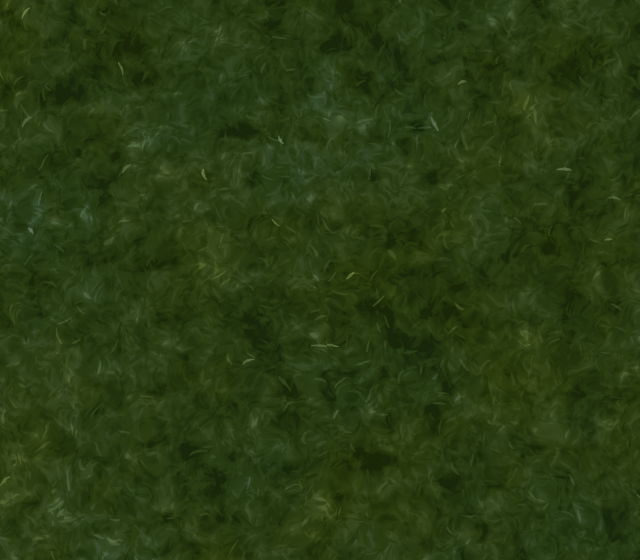
Give the GLSL for this texture, as a Shadertoy shader.

```glsl
// Dense dark green lawn: matted short blades, shadowed gaps and sparse pale glints.

const vec3 SHADOW = vec3(0.095, 0.152, 0.035);
const vec3 DEEP   = vec3(0.130, 0.200, 0.048);
const vec3 GRASS  = vec3(0.162, 0.236, 0.068);
const vec3 PALE   = vec3(0.205, 0.278, 0.120);
const vec3 GLINT  = vec3(0.300, 0.380, 0.205);
const vec3 STRAW  = vec3(0.460, 0.530, 0.340);

vec3 hash3(vec2 p) {
    vec3 q = fract(p.xyx * vec3(0.1031, 0.1030, 0.0973));
    q += dot(q, q.yxz + 33.33);
    return fract((q.xxy + q.yzz) * q.zyx);
}

float noise(vec2 p) {
    vec2 i = floor(p), f = fract(p);
    f = f * f * (3.0 - 2.0 * f);
    float low  = mix(hash3(i).x, hash3(i + vec2(1, 0)).x, f.x);
    float high = mix(hash3(i + vec2(0, 1)).x, hash3(i + vec2(1, 1)).x, f.x);
    return mix(low, high, f.y);
}

vec2 rotate(vec2 p, float a) {
    float c = cos(a), s = sin(a);
    return vec2(c * p.x - s * p.y, s * p.x + c * p.y);
}

// Noise on a turned grid, centred on zero
float grain(vec2 p, float scale, float turn) {
    return noise(rotate(p, turn) * scale + turn * 37.0) - 0.5;
}

// Coverage of one tapered, slightly bent blade lying along x
float blade(vec2 p, float halfLength, float halfWidth) {
    float along = p.x / halfLength;
    p.y += 0.12 * halfLength * along * along;
    float width = halfWidth * (1.15 - 0.6 * abs(along));
    float d = length(vec2(max(abs(p.x) - halfLength, 0.0), p.y)) - width;
    return 1.0 - smoothstep(-0.5 * halfWidth, 0.7 * halfWidth, d);
}

// Scattered blades: x = coverage, y = random tone, z = random hue
vec3 bladeLayer(vec2 p, float cells, vec2 size, float density, float flow, float seed) {
    vec2 q = rotate(p, seed) * cells;
    vec2 home = floor(q);
    vec3 top = vec3(0.0, 0.5, 0.5);
    for (int y = -1; y <= 1; y++)
    for (int x = -1; x <= 1; x++) {
        vec2 cell = home + vec2(x, y);
        vec3 place = hash3(cell + seed * 91.0);
        vec3 look = hash3(cell + seed * 53.0 + 17.0);
        float angle = flow + seed + (place.z - 0.5) * 2.6;
        vec2 local = rotate(q - cell - place.xy, -angle);
        float cover = blade(local, size.x * mix(0.5, 1.0, look.z), size.y);
        cover *= step(look.x, density);
        top.yz = mix(top.yz, vec2(look.y, fract(look.z * 7.0)), cover);
        top.x = max(top.x, cover);
    }
    return top;
}

vec3 lawnColor(float tone) {
    vec3 c = mix(SHADOW, DEEP, smoothstep(0.0, 0.25, tone));
    c = mix(c, GRASS, smoothstep(0.22, 0.50, tone));
    c = mix(c, PALE, smoothstep(0.48, 0.76, tone));
    c = mix(c, GLINT, smoothstep(0.74, 1.0, tone));
    return mix(c, STRAW, smoothstep(1.0, 1.3, tone));
}

void mainImage(out vec4 fragColor, in vec2 fragCoord) {
    vec2 p = fragCoord / iResolution.y;
    vec2 warp = vec2(grain(p, 34.0, 0.7), grain(p, 34.0, 2.1));
    vec2 w = p + 0.016 * warp;

    // Broad patches and clumps
    float patchTone = 0.24 * grain(p, 4.5, 0.4) + 0.22 * grain(w, 11.0, 1.1);
    float clump = 0.42 * grain(w, 27.0, 1.9) + 0.32 * grain(w, 52.0, 0.9);
    float base = 0.47 + patchTone + clump;
    float tone = base + 0.42 * grain(w, 95.0, 2.6);
    float hue = 0.9 * grain(p, 5.0, 3.3) + 0.7 * grain(w, 17.0, 0.2);
    float flow = 1.0 + 3.0 * grain(p, 6.0, 1.5);

    // Matted blades, coarse to fine
    for (int i = 0; i < 3; i++) {
        float k = float(i);
        vec3 b = bladeLayer(w, 40.0 + 17.0 * k, vec2(0.72, 0.19), 0.85, flow, 0.6 + k * 0.83);
        tone = mix(tone, base + 0.80 * (b.y - 0.47), 0.55 * b.x);
        hue += 0.35 * b.x * (b.z - 0.5);
    }

    // Shadowed gaps between tufts
    float gap = smoothstep(0.17, 0.38, grain(w, 30.0, 2.9));
    tone -= 0.26 * gap;

    // Sparse pale blades, gathered in loose drifts
    float drift = smoothstep(-0.25, 0.35, grain(p, 7.0, 0.3));
    vec3 fine = bladeLayer(w, 36.0, vec2(0.48, 0.075), 0.08 + 0.20 * drift, flow, 1.7);
    tone = mix(tone, 0.72 + 0.35 * fine.y, 0.65 * fine.x);
    vec3 bright = bladeLayer(w, 23.0, vec2(0.30, 0.060), 0.02 + 0.07 * drift, flow, 2.3);
    tone = mix(tone, 0.92 + 0.40 * bright.y, 0.80 * bright.x);

    // Shift between yellow green and cool green
    vec3 color = lawnColor(tone);
    color *= 1.0 + hue * vec3(-0.10, -0.01, 0.45);
    fragColor = vec4(clamp(color, 0.0, 1.0), 1.0);
}
```
